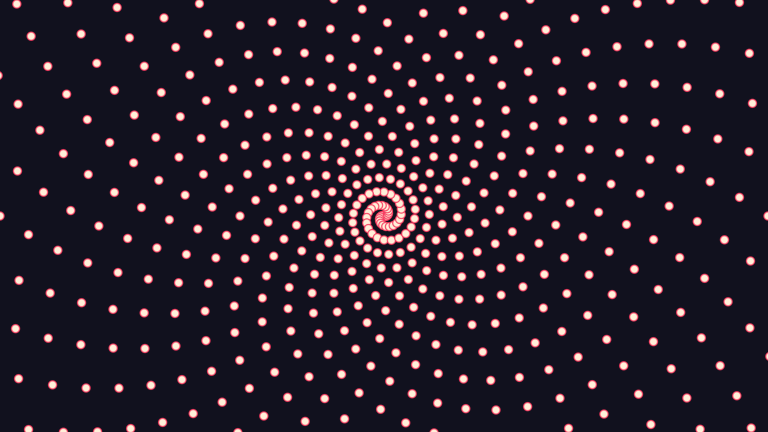
Give the GLSL for this pattern, as a WebGL 1 fragment shader.

```glsl
precision highp float;
// Two mirrored arms of small cream beads wind out of the centre on a dark field.
// Each bead turns by a fixed angle and moves out by a fixed step, so the beads
// line up into curved secondary rays; later beads are laid over earlier ones.

uniform vec2 u_resolution;

const int BEADS_PER_ARM = 340;
const float TURN = radians(17.0);         // angle between neighbouring beads
const float START_ANGLE = radians(144.0);
const float RADIAL_STEP = 1.0 / 324.0;    // lengths are in canvas heights

const vec3 NIGHT = vec3(0.067, 0.067, 0.118);
const vec3 CREAM = vec3(1.0, 0.94, 0.85);
const vec3 CRIMSON = vec3(0.96, 0.21, 0.36);

// Position of a bead on an Archimedean spiral.
vec2 spiralPoint(float index, float turn, float startAngle, float radialStep) {
    float angle = index * turn + startAngle;
    return index * radialStep * vec2(cos(angle), sin(angle));
}

// Lays a cream disc with a soft crimson rim over the given colour.
vec3 layBead(vec3 under, float dist, vec3 core, vec3 rim, float soften) {
    vec3 bead = mix(core, rim, smoothstep(0.0060, 0.0104, dist));
    float cover = 1.0 - smoothstep(0.0107 - soften, 0.0107 + soften, dist);
    return mix(under, bead, cover);
}

void main() {
    vec2 p = (gl_FragCoord.xy - 0.5 * u_resolution) / u_resolution.y;
    float soften = max(0.0017, 0.5 / u_resolution.y);
    vec3 color = NIGHT;

    // Beads from the centre outwards, one on each arm per step
    for (int i = 0; i < BEADS_PER_ARM; i++) {
        vec2 bead = spiralPoint(float(i), TURN, START_ANGLE, RADIAL_STEP);
        color = layBead(color, length(p - bead), CREAM, CRIMSON, soften);
        color = layBead(color, length(p + bead), CREAM, CRIMSON, soften);
    }

    gl_FragColor = vec4(color, 1.0);
}
```
